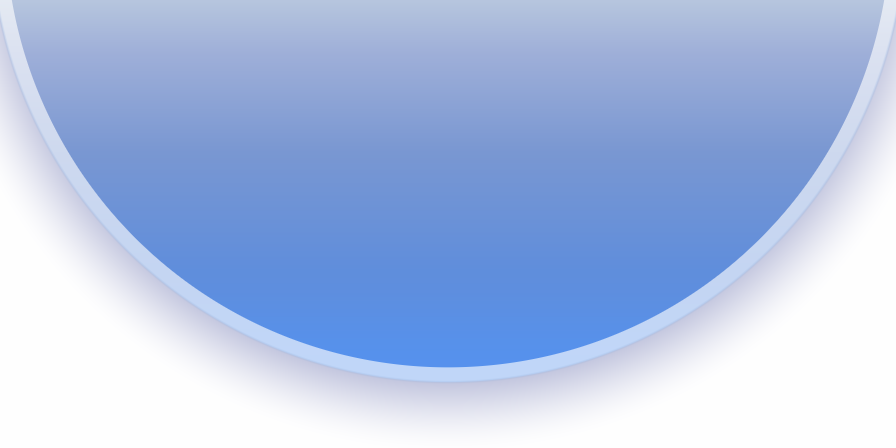
Give the GLSL for this background, as a Shadertoy shader.

```glsl
// Layout, in canvas heights; x is measured from the middle
const vec2 DISC_CENTER = vec2(0.0, 1.168);
const float DISC_RADIUS = 0.988;
const float RING_RADIUS = 1.021;
const float RING_WHITENESS = 0.63;
const float RIM_WIDTH = 0.0025;
const float RIM_STRENGTH = 0.35;
const vec2 SHADOW_OFFSET = vec2(0.0, -0.026);
const float SHADOW_BLUR = 0.14;

// Colours
const vec3 PAPER = vec3(0.997, 0.997, 0.998);
const vec3 SHADOW = vec3(0.63, 0.65, 0.80);
const vec3 RIM = vec3(0.62, 0.72, 0.88);
const vec3 MIST = vec3(0.715, 0.775, 0.870);
const vec3 LAVENDER = vec3(0.620, 0.685, 0.848);
const vec3 SLATE = vec3(0.475, 0.592, 0.822);
const vec3 CORNFLOWER = vec3(0.375, 0.555, 0.860);
const vec3 AZURE = vec3(0.335, 0.570, 0.930);

float circleDistance(vec2 p, vec2 center, float radius) {
    return length(p - center) - radius;
}

// Antialiased coverage of the inside of a shape
float coverage(float dist, float pixel) {
    return clamp(0.5 - dist / pixel, 0.0, 1.0);
}

// Vertical blend from the azure base to the misty top
vec3 skyGradient(float y) {
    vec3 color = mix(AZURE, CORNFLOWER, smoothstep(0.17, 0.42, y));
    color = mix(color, SLATE, clamp((y - 0.40) / 0.26, 0.0, 1.0));
    color = mix(color, LAVENDER, clamp((y - 0.66) / 0.22, 0.0, 1.0));
    return mix(color, MIST, clamp((y - 0.88) / 0.12, 0.0, 1.0));
}

void mainImage(out vec4 fragColor, in vec2 fragCoord) {
    float pixel = 1.0 / iResolution.y;
    vec2 p = (fragCoord - vec2(0.5 * iResolution.x, 0.0)) * pixel;

    float discDist = circleDistance(p, DISC_CENTER, DISC_RADIUS);
    float ringDist = circleDistance(p, DISC_CENTER, RING_RADIUS);
    float shadowDist = circleDistance(p, DISC_CENTER + SHADOW_OFFSET, RING_RADIUS);

    // Soft shadow on the paper
    float shade = 1.0 - smoothstep(-SHADOW_BLUR, SHADOW_BLUR, shadowDist);
    vec3 color = mix(PAPER, SHADOW, shade);

    // Pale translucent ring with a fine rim
    vec3 sky = skyGradient(p.y);
    vec3 ring = mix(sky, vec3(1.0), RING_WHITENESS);
    float rim = 1.0 - smoothstep(0.0, RIM_WIDTH + pixel, abs(ringDist));
    color = mix(color, ring, coverage(ringDist, pixel));
    color = mix(color, RIM, RIM_STRENGTH * rim);

    // Gradient disc
    color = mix(color, sky, coverage(discDist, pixel));

    fragColor = vec4(color, 1.0);
}
```
